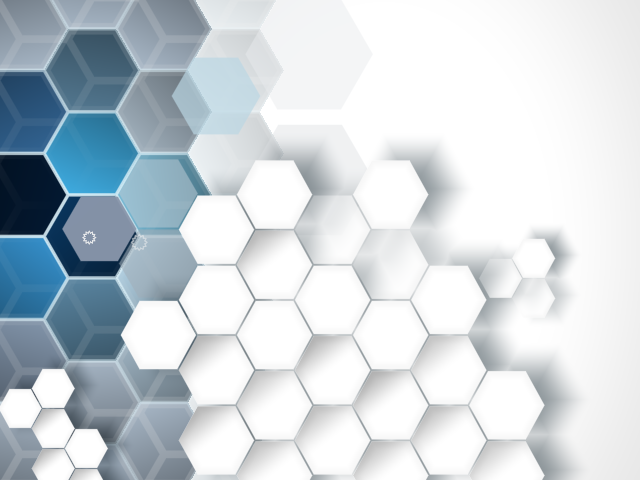
A Shadertoy shader for this background:

```glsl
// Flat-topped hexagon metric: equals the apothem on the border
float hexRadius(vec2 q) {
    q = abs(q);
    return max(q.y, 0.866 * q.x + 0.5 * q.y);
}

float fill(float d) {
    float soft = 0.8 / iResolution.y;
    return 1.0 - smoothstep(-soft, soft, d);
}

float hash(vec2 p) {
    vec3 h = fract(vec3(p.xyx) * 0.1031);
    h += dot(h, h.yzx + 33.33);
    return fract((h.x + h.y) * h.z);
}

// Centre of the nearest cell in a hexagonal lattice
vec2 cellCentre(vec2 p, float pitch) {
    vec2 s = vec2(1.732, 1.0) * pitch;
    vec2 a = round(p / s) * s;
    vec2 b = (floor(p / s) + 0.5) * s;
    return distance(p, a) < distance(p, b) ? a : b;
}

// Coloured tiles by row, from top to bottom
const vec3 tint[12] = vec3[12](
    vec3(0.16, 0.32, 0.47), vec3(0.27, 0.39, 0.47), vec3(0.52, 0.57, 0.61),
    vec3(0.01, 0.08, 0.16), vec3(0.20, 0.55, 0.72), vec3(0.38, 0.60, 0.69),
    vec3(0.17, 0.46, 0.65), vec3(0.03, 0.17, 0.30), vec3(0.58, 0.68, 0.74),
    vec3(0.42, 0.48, 0.55), vec3(0.29, 0.43, 0.52), vec3(0.53, 0.60, 0.65));

void paintTiles(inout vec3 col, vec2 p) {
    const float pitch = 0.173;
    vec2 focus = vec2(0.14, 0.565);
    vec2 local = p - vec2(0.042, 0.594);
    vec2 c = cellCentre(local, pitch);
    vec2 q = local - c;
    int i = int(round(c.x / (0.866 * pitch)));
    int k = int(floor(c.y / pitch + 0.01));
    float edge = 0.5 * pitch - hexRadius(q);
    float alpha = i < 3 ? 1.0 : (i == 3 ? 0.45 : 0.0);

    vec3 tile = i == 3 ? vec3(0.70, 0.74, 0.76) : vec3(0.54, 0.59, 0.64);
    if (i >= 0 && i < 3 && k < 2 && k > -3) tile = tint[(1 - k) * 3 + i];
    vec2 away = normalize(p - q - focus);
    tile *= 1.0 - 2.2 * dot(q, away);

    // Pale overlapping lattice, strongest away from the focus
    float glow = exp(-9.0 * dot(p - focus, p - focus));
    vec2 shifted = local - vec2(0.05, 0.065);
    float ghostEdge = 0.5 * pitch - hexRadius(shifted - cellCentre(shifted, pitch));
    float quiet = 1.0 - glow;
    tile = mix(tile, vec3(0.9), 0.22 * quiet * fill(ghostEdge - 0.008));
    tile = mix(tile, vec3(0.9), 0.20 * quiet * fill(edge - 0.012));
    tile = mix(tile, vec3(0.86, 0.94, 0.97), (0.3 + 0.6 * glow) * fill(edge - 0.0035));
    col = mix(col, tile, alpha);
}

// Translucent hexagons: x, y, apothem, opacity
const vec4 ghostShape[6] = vec4[6](
    vec4(0.644, 0.887, 0.115, 0.50), vec4(0.646, 0.625, 0.115, 0.50),
    vec4(0.450, 0.800, 0.080, 0.70), vec4(0.330, 0.597, 0.071, 0.55),
    vec4(0.330, 0.451, 0.071, 0.55), vec4(0.207, 0.523, 0.067, 0.95));
const vec3 ghostTint[6] = vec3[6](
    vec3(0.91, 0.92, 0.93), vec3(0.88, 0.89, 0.90), vec3(0.73, 0.84, 0.89),
    vec3(0.73, 0.79, 0.83), vec3(0.63, 0.68, 0.72), vec3(0.54, 0.59, 0.67));

// White cells stacked in columns, with a soft shadow to the right
void paintCluster(inout vec3 col, vec2 p, vec2 origin, float size, int top[7], int bottom) {
    float shadow = 0.0, cover = 0.0, tone = 1.0;
    vec2 local = (p - origin) / size;
    for (int i = 0; i < 7; i++) {
        for (int k = i == 0 ? 0 : bottom; k <= top[i]; k++) {
            vec2 q = local - vec2(0.121 * float(i), 0.1463 * (float(k) + 0.5 * float(i & 1)));
            q.x /= 0.955;
            bool faint = k == 1 && i > 2;
            float blur = 1.0 - smoothstep(-0.055, 0.05, hexRadius(q - vec2(0.05, 0.012)) - 0.07);
            shadow = max(shadow, blur * (faint ? 0.45 : 0.85));
            float face = fill((hexRadius(q) - 0.0712) * size);
            if (faint) face *= 0.3 + 0.65 * smoothstep(-0.07, 0.06, q.x - 0.6 * q.y);
            cover = max(cover, face);
            // Shade cast on the upper left corner
            float corner = smoothstep(0.0, 0.08, dot(q, vec2(-0.6, 0.8)));
            float depth = k < top[i] && k != 0 ? 0.14 + 0.14 * hash(vec2(i, k + 9)) : 0.0;
            tone -= face * (depth * corner + 0.03 * smoothstep(0.05, 0.07, hexRadius(q)));
        }
    }
    col *= 1.0 - shadow * vec3(0.50, 0.46, 0.44);
    col = mix(col, vec3(tone), cover);
}

void mainImage(out vec4 fragColor, in vec2 fragCoord) {
    vec2 p = fragCoord / iResolution.y;

    // White ground, dimmer toward the right
    float rim = length((p - vec2(0.8, 0.5)) * vec2(1.4, 1.0));
    vec3 col = vec3(1.0 - 0.1 * smoothstep(0.45, 1.0, rim));

    paintTiles(col, p);
    for (int n = 0; n < 6; n++) {
        vec4 g = ghostShape[n];
        col = mix(col, ghostTint[n], g.w * fill(hexRadius(p - g.xy) - g.z));
    }

    // Two small toothed rings
    for (int n = 0; n < 2; n++) {
        float f = float(n);
        vec2 q = p - mix(vec2(0.186, 0.505), vec2(0.290, 0.495), f);
        float r = 0.011 + 0.003 * f + 0.0015 * cos(12.0 * atan(q.y, q.x));
        col = mix(col, vec3(0.95), (0.9 - 0.4 * f) * fill(abs(length(q) - r) - 0.002));
    }

    paintCluster(col, p, vec2(0.330, 0.302), 1.0, int[7](0, 1, 2, 1, 2, 0, -1), -2);
    paintCluster(col, p, vec2(0.836, 0.295), 0.57, int[7](-9, -9, -9, 1, 2, -9, -9), 1);
    paintCluster(col, p, vec2(0.042, 0.149), 0.57, int[7](0, 0, -1, -9, -9, -9, -9), -2);
    fragColor = vec4(clamp(col, 0.0, 1.0), 1.0);
}
```
